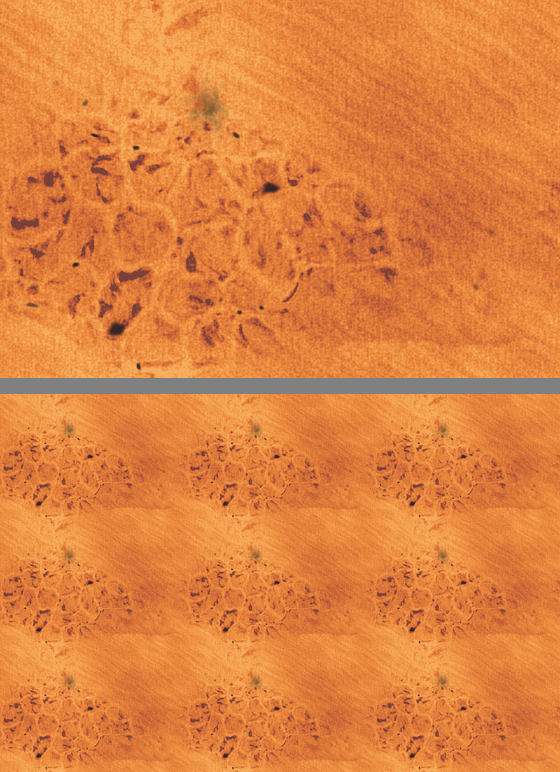
Top: one tile. Bottom: repeated 3 by 3.
This texture is drawn by a Shadertoy shader. Its source:

```glsl
const float TAU = 6.2831853;

// Random pair for a lattice corner that repeats with the period
vec2 hash(vec2 corner, vec2 period) {
    vec2 c = floor(mod(corner + 0.5, period));
    vec3 q = fract((c.xyx + period.x) * vec3(0.1031, 0.1030, 0.0973));
    q += dot(q, q.yzx + 33.33);
    return fract((q.xx + q.yz) * q.zy);
}

float slope(vec2 corner, vec2 offset, vec2 period) {
    float angle = TAU * hash(corner, period).x;
    return dot(vec2(cos(angle), sin(angle)), offset);
}

// Wrapping gradient noise
float noise(vec2 uv, vec2 period) {
    vec2 p = uv * period, i = floor(p), f = p - i;
    vec2 w = f * f * f * (f * (f * 6.0 - 15.0) + 10.0), e = vec2(1, 0);
    return mix(mix(slope(i, f, period), slope(i + e, f - e, period), w.x),
               mix(slope(i + e.yx, f - e.yx, period), slope(i + 1.0, f - 1.0, period), w.x), w.y);
}

float fbm(vec2 uv, vec2 period, int octaves) {
    float sum = 0.0, gain = 1.0;
    for (int i = 0; i < octaves; i++) {
        sum += gain * noise(uv + 0.17 * float(i), period);
        period *= 2.0;
        gain *= 0.5;
    }
    return sum;
}

// Nearest distance, second distance and random id of scattered points
vec3 cells(vec2 uv, vec2 period) {
    vec2 p = uv * period, i = floor(p);
    vec3 best = vec3(9, 9, 0);
    for (int y = -1; y <= 1; y++)
    for (int x = -1; x <= 1; x++) {
        vec2 c = i + vec2(x, y);
        vec2 h = hash(c, period);
        float d = length(c + 0.15 + 0.7 * h - p);
        if (d < best.x) best = vec3(d, best.x, fract(h.x * 37.0 + h.y * 17.0));
        else best.y = min(best.y, d);
    }
    return best;
}

float spot(float d, float inner, float outer) {
    return 1.0 - smoothstep(inner, outer, d);
}

vec3 woodColor(float tone) {
    vec3 c = mix(vec3(0.47, 0.25, 0.22), vec3(0.74, 0.36, 0.22), smoothstep(-2.7, -1.5, tone));
    c = mix(c, vec3(0.84, 0.44, 0.22), smoothstep(-1.5, -0.65, tone));
    c = mix(c, vec3(0.90, 0.51, 0.23), smoothstep(-0.65, 0.1, tone));
    c = mix(c, vec3(0.94, 0.58, 0.27), smoothstep(0.1, 0.8, tone));
    return mix(c, vec3(0.97, 0.68, 0.37), smoothstep(0.8, 1.8, tone));
}

void mainImage(out vec4 fragColor, in vec2 fragCoord) {
    vec2 uv = fragCoord / iResolution.xy;
    vec2 warp = vec2(fbm(uv, vec2(6, 4), 4), fbm(uv + 0.37, vec2(6, 4), 4));
    vec2 bent = uv + warp * vec2(0.04, 0.06);

    // Broad light and dark areas
    float tone = 0.3 + 0.45 * cos(TAU * (uv.x - 0.25)) + 0.4 * cos(TAU * (uv.y - 0.9));
    tone += 1.3 * fbm(bent, vec2(3, 2), 4);

    // Burl clusters fill the left and lower part
    float burl = smoothstep(-0.3, 0.45, 0.55 * cos(TAU * (uv.x - 0.27))
        + 0.5 * cos(TAU * (uv.y - 0.36)) + 0.8 * fbm(uv + 0.6, vec2(3, 2), 3));

    // Slanted fibres on the plain wood
    vec2 slant = vec2(uv.x + uv.y, uv.y) + 0.03 * warp;
    tone += (1.0 - 0.7 * burl) * 0.9 * fbm(slant, vec2(36, 9), 3);

    // Lobes with pale rims, growth rings and dark curls
    vec3 lobe = cells(bent, vec2(10, 7));
    float curl = fbm(bent + 0.02 * warp, vec2(30, 20), 3);
    float rim = spot(lobe.y - lobe.x, 0.02, 0.2);
    float rings = sin(lobe.x * 32.0 + curl * 5.0);
    float knots = smoothstep(0.05, 0.5, curl) * (0.5 + lobe.z) * (1.0 - rim);
    tone += burl * (0.75 * rim - 0.2 + 0.25 * rings - 2.2 * knots);

    // Small brown eyes gathered in groups
    vec3 eye = cells(bent, vec2(42, 28));
    float group = smoothstep(-0.05, 0.25, fbm(uv + 0.2, vec2(9, 6), 2));
    tone -= burl * group * step(0.5, eye.z) * 1.7 * spot(eye.x, 0.1, 0.42);

    // Ragged dark ledge at the lower right
    float ledge = uv.y - 0.09 - 0.03 * warp.y - 0.02 * curl;
    float reach = smoothstep(0.5, 0.65, uv.x) * (1.0 - smoothstep(0.88, 1.0, uv.x));
    tone -= 1.1 * reach * smoothstep(0.0, 0.012, ledge) * exp(-14.0 * max(ledge, 0.0));

    // Fine grain and upright threads
    tone += 1.3 * noise(uv, vec2(240, 162)) + 0.7 * noise(uv + 0.4, vec2(130, 88));
    tone += 0.7 * noise(uv, vec2(190, 16));

    // Dark pits with a brown halo
    vec3 hole = cells(bent, vec2(7, 5));
    vec3 pit = cells(bent, vec2(26, 18));
    float isHole = step(0.9, hole.z), isPit = step(0.94, pit.z) * burl;
    tone -= 1.3 * isHole * spot(hole.x, 0.05, 0.28);
    vec3 color = woodColor(tone);

    // Greenish stain
    vec2 toStain = (uv - vec2(0.38, 0.71)) * vec2(1.48, 0.8);
    float stain = spot(length(toStain) + 0.06 * warp.x + 0.04 * curl, 0.01, 0.075);
    color = mix(color, vec3(0.36, 0.28, 0.17), 0.75 * stain);

    float dark = max(isHole * spot(hole.x, 0.05, 0.12), isPit * spot(pit.x, 0.06, 0.2));
    color = mix(color, vec3(0.16, 0.12, 0.13), 0.9 * dark);
    fragColor = vec4(color, 1.0);
}
```
